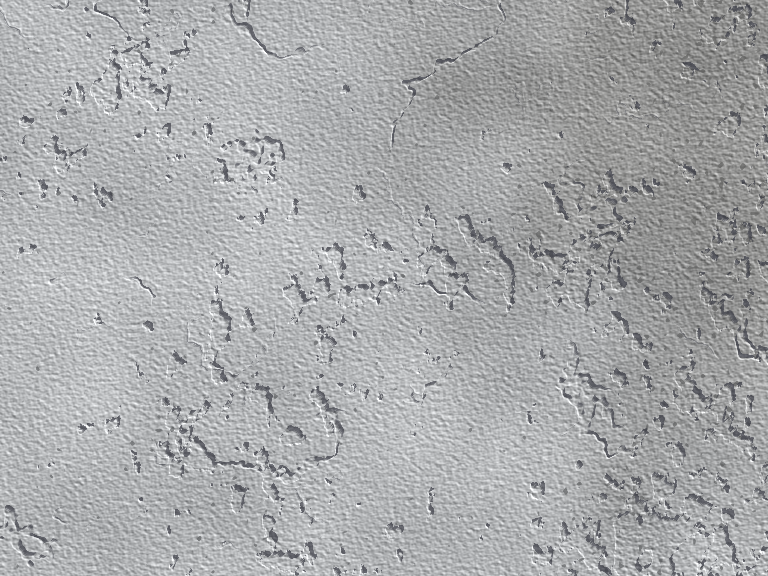
A WebGL 2 fragment shader for this texture:

```glsl
#version 300 es
precision highp float;

#define LIGHT_DIR vec2(0.62, 0.78)
#define BASE_TONE 0.715
#define STAIN_DEPTH 0.15
#define GRAIN_FREQ 128.0
#define GRAIN_CONTRAST 0.29
#define FLAKE_FREQ 20.0
#define FLAKE_CUTOFF 0.29
#define CRACK_FREQ 2.5
#define CRACK_WIDTH 0.027
#define SHADOW_STEP 0.0026
#define SHADOW_FALLOFF 60.0
#define RIM_GAIN 0.24

uniform vec2 u_resolution;
out vec4 fragColor;

// Integer hash giving a gradient with both parts in -1..1
vec2 hashGradient(ivec2 cell) {
    uvec2 v = uvec2(cell) * 1664525u + 1013904223u;
    v.x += v.y * 1664525u;
    v.y += v.x * 1664525u;
    v ^= v >> 16u;
    v.x += v.y * 1664525u;
    v.y += v.x * 1664525u;
    v ^= v >> 16u;
    return vec2(v & 65535u) / 32767.5 - 1.0;
}

float noise(vec2 p) {
    vec2 base = floor(p);
    vec2 f = p - base;
    ivec2 c = ivec2(base);
    vec2 u = f * f * f * (f * (f * 6.0 - 15.0) + 10.0);
    float a = dot(hashGradient(c), f);
    float b = dot(hashGradient(c + ivec2(1, 0)), f - vec2(1.0, 0.0));
    float d = dot(hashGradient(c + ivec2(0, 1)), f - vec2(0.0, 1.0));
    float e = dot(hashGradient(c + ivec2(1, 1)), f - vec2(1.0, 1.0));
    return mix(mix(a, b, u.x), mix(d, e, u.x), u.y);
}

float fbm(vec2 p, int octaves) {
    float sum = 0.0;
    float amp = 1.0;
    for (int i = 0; i < octaves; i++) {
        sum += amp * noise(p);
        p = mat2(1.6, 1.2, -1.2, 1.6) * p + 7.3;
        amp *= 0.55;
    }
    return sum;
}

// Thin broken line along the zero contour of a noise field
float seam(vec2 p, float width) {
    float presence = smoothstep(-0.06, 0.2, noise(p * 2.1 + 31.7));
    float w = width * presence + 0.003;
    return presence * (1.0 - smoothstep(w * 0.4, w, abs(fbm(p, 6))));
}

// How worn the coat is: clustered, heavier to the right
float wear(vec2 p) {
    return noise(p * 2.3 + 4.6) + 0.6 * noise(p * 5.5 + 11.2) + 0.3 * (p.x - 0.66);
}

// Height of the plaster: flaked hollows, crumbs, cracks and raised trowel ridges
float relief(vec2 p) {
    vec2 q = p + 0.02 * vec2(noise(p * 9.0), noise(p * 9.0 + 17.4));
    float worn = wear(p);
    float flake = fbm(q * FLAKE_FREQ * vec2(1.1, 0.85) + 3.1, 5);
    float hollow = smoothstep(0.0, 0.1, flake + 0.9 * worn - FLAKE_CUTOFF);
    float crumbs = 0.9 * noise(p * 52.0 + 6.2) * smoothstep(-0.08, 0.3, worn);
    float crack = seam(q * CRACK_FREQ + 8.4, CRACK_WIDTH);
    float ridge = seam(q * CRACK_FREQ * 1.3 + 52.9, CRACK_WIDTH * 0.7);
    return 0.5 * ridge + crumbs - max(hollow, crack);
}

float stucco(vec2 p) {
    vec2 g = p * GRAIN_FREQ * vec2(0.85, 1.1);
    return noise(g) + 0.5 * noise(g * 1.8 + 5.7);
}

void main() {
    vec2 p = gl_FragCoord.xy / u_resolution.y;

    // Cast shadow, found by stepping toward the light
    float height = relief(p);
    float shadow = 0.0;
    float rim = 0.0;
    for (int i = 1; i <= 4; i++) {
        float reach = float(i) * SHADOW_STEP;
        float rise = relief(p + LIGHT_DIR * reach) - height;
        shadow = max(shadow, rise - reach * SHADOW_FALLOFF);
        if (i == 1) rim = clamp(-rise, 0.0, 1.0);
    }
    shadow = smoothstep(0.05, 0.6, shadow);

    // Weathered patches, darkest toward the upper right
    float corner = smoothstep(0.6, 1.2, p.x + 0.35 * (p.y - 0.5) + 0.4 * fbm(p * 2.5 + 21.0, 3));
    float stain = corner * smoothstep(-0.1, 0.7, p.y + 0.3 * noise(p * 4.0 + 2.0));
    float tone = BASE_TONE - STAIN_DEPTH * stain + 0.1 * fbm(p * 3.2 + 40.0, 5);

    // Fine grain lit from the side, rougher inside hollows
    float grain = stucco(p) - stucco(p + LIGHT_DIR * 0.003);
    float rough = 1.0 + 0.3 * clamp(-height, 0.0, 1.0);
    tone += GRAIN_CONTRAST * rough * grain + RIM_GAIN * rim;

    // Small dark pores in the worn area
    float pores = smoothstep(0.38, 0.52, noise(p * 85.0 + 9.0) + 0.2 * wear(p) + 0.1 * stain);
    tone = mix(tone, 0.38, 0.7 * pores);

    // Neutral cool grey, slightly warm in stains and blue in shadows
    vec3 color = tone + mix(vec3(-0.006, 0.002, 0.01), vec3(0.003, 0.003, -0.002), stain);
    vec3 shade = vec3(0.34, 0.345, 0.375) + 0.25 * (tone - BASE_TONE);
    color = mix(color, shade, 0.9 * shadow);
    fragColor = vec4(clamp(color, 0.0, 1.0), 1.0);
}
```
